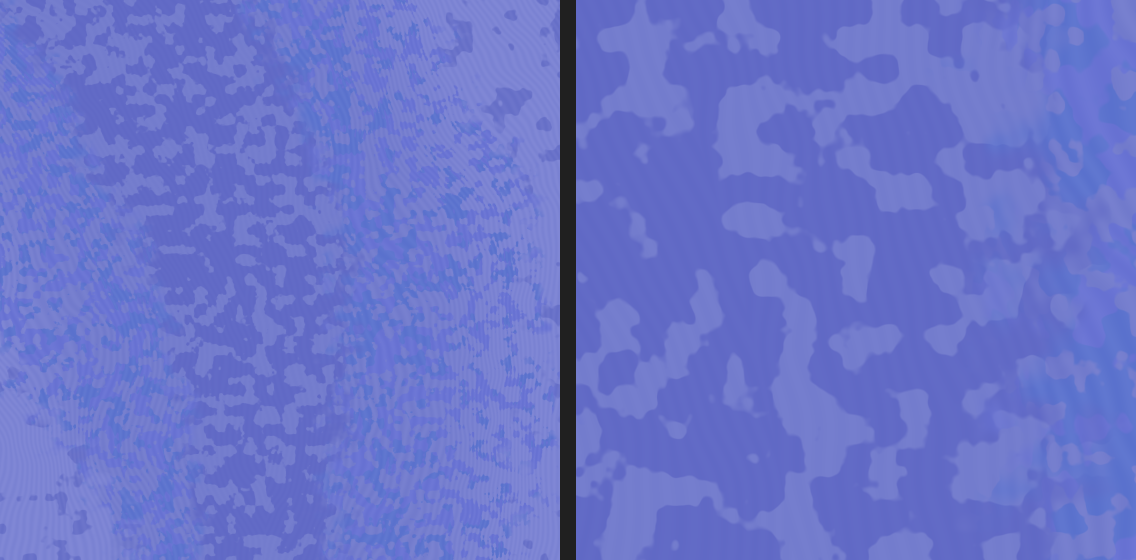
Left: the whole. Right: its middle third, enlarged.
Reproduce this texture procedurally as a WebGL 2 fragment shader.

```glsl
#version 300 es
precision highp float;
// Mottled periwinkle surface: a dark curved band, blue grainy flanks, pale spotted corners.
#define BAND_GRAIN 56.0
#define FLANK_GRAIN 76.0
#define SPOT_GRAIN 36.0
#define LINE_COUNT 92.0
#define LINE_DEPTH 0.012
#define SPECK_CELLS 48.0
#define DARK vec3(0.382, 0.415, 0.775)
#define MID vec3(0.455, 0.490, 0.805)
#define VIOLET vec3(0.415, 0.455, 0.830)
#define BLUE vec3(0.365, 0.455, 0.808)
#define PALE vec3(0.490, 0.520, 0.830)
#define SPECK vec3(0.66, 0.65, 0.50)

uniform vec2 u_resolution;
out vec4 fragColor;

float hash(vec2 p) {
  return fract(sin(dot(p, vec2(127.1, 311.7))) * 43758.5453);
}

float valueNoise(vec2 p) {
  vec2 i = floor(p), f = fract(p);
  f = f * f * (3.0 - 2.0 * f);
  float low = mix(hash(i), hash(i + vec2(1.0, 0.0)), f.x);
  float high = mix(hash(i + vec2(0.0, 1.0)), hash(i + vec2(1.0)), f.x);
  return mix(low, high, f.y);
}

// Coarse lumps with slightly ragged outlines
float grain(vec2 p) {
  return 0.70 * valueNoise(p) + 0.22 * valueNoise(p * 2.13 + 17.0)
       + 0.08 * valueNoise(p * 4.1 + 5.0);
}

// Antialiased threshold
float above(float value, float level) {
  float w = max(0.7 * fwidth(value), 0.035);
  return smoothstep(level - w, level + w, value);
}

void main() {
  vec2 uv = gl_FragCoord.xy / u_resolution;
  float y = uv.y;

  // Signed distance outside the band, positive on both flanks
  float leftEdge = 0.36 - 0.06 * y - 0.30 * y * y;
  float rightEdge = 0.58 + 0.25 * y - 0.40 * y * y;
  float outside = max(leftEdge - uv.x, uv.x - rightEdge);
  float drift = valueNoise(uv * 7.0) - 0.5;
  float ragged = grain(uv * 48.0 + 90.0) - 0.5;
  float flank = above(outside + 0.04 * drift + 0.09 * ragged, 0.0);

  // Fine contour lines that follow the band and wander in the corners
  float wander = 0.10 * valueNoise(uv * 5.0 + 31.0) + 0.012 * valueNoise(uv * 24.0);
  float lines = sin(6.28318 * LINE_COUNT * (outside + wander));

  // Band: dark ground with paler islands
  float islands = grain(uv * BAND_GRAIN) + 0.015 * lines;
  vec3 bandColor = mix(DARK, MID, above(islands, 0.54 + 0.08 * drift));

  // Flanks: violet ground, blue patches near the band, more pale grains outward
  float blueField = grain(uv * FLANK_GRAIN * 0.7 + 40.0) + 0.05 * lines;
  float paleField = grain(uv * FLANK_GRAIN + 63.0) + 0.05 * lines;
  float reach = clamp(outside, 0.0, 0.4);
  vec3 flankColor = mix(VIOLET, BLUE, above(blueField, 0.48 + 0.35 * reach + 0.15 * drift));
  flankColor = mix(flankColor, mix(MID, PALE, smoothstep(0.1, 0.35, reach)),
                   above(paleField, 0.58 - 0.50 * reach - 0.12 * drift));

  // Corners: pale ground with sparse dull spots
  float spots = grain(uv * SPOT_GRAIN + 11.0);
  vec3 cornerColor = mix(PALE, mix(DARK, MID, 0.4), above(spots, 0.68));
  float cornerReach = max(0.25 - uv.x - 0.6 * y, uv.x - rightEdge - 0.34);
  float corner = above(cornerReach + 0.08 * drift + 0.12 * ragged, 0.0);

  vec3 color = mix(bandColor, mix(flankColor, cornerColor, corner), flank);
  color += LINE_DEPTH * lines * mix(0.35, 1.0, flank) * vec3(1.0, 0.9, 0.5);

  // Rare sandy specks
  vec2 cell = floor(uv * SPECK_CELLS);
  vec2 offset = fract(uv * SPECK_CELLS) - 0.5;
  float size = 0.08 + 0.16 * hash(cell + 3.0);
  float speck = 1.0 - smoothstep(size - 0.06, size + 0.06, length(offset));
  color = mix(color, SPECK, speck * step(0.9985, hash(cell + 71.0)));

  fragColor = vec4(color, 1.0);
}
```
